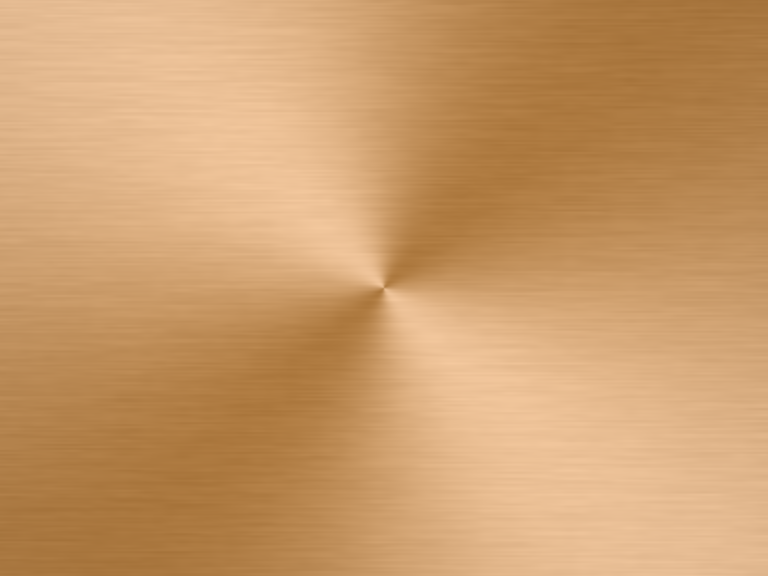
Reproduce this texture procedurally as a WebGL 1 fragment shader.

```glsl
precision highp float;
// Brushed bronze plate with a conical sheen and fine horizontal grain.

uniform vec2 u_resolution;

#define DARK_METAL vec3(0.675, 0.473, 0.247)
#define LIGHT_METAL vec3(0.925, 0.757, 0.592)
#define SHEEN_ANGLE 0.785
#define CENTER_SOFTNESS 0.002
#define GRAIN_ROWS 290.0
#define GRAIN_COLUMNS 9.0
#define GRAIN_STRENGTH 0.055
#define VIGNETTE 0.045

float hash(vec2 cell) {
  return fract(sin(dot(cell, vec2(12.9898, 78.233))) * 43758.545);
}

float valueNoise(vec2 p) {
  vec2 cell = floor(p);
  vec2 f = fract(p);
  f = f * f * (3.0 - 2.0 * f);
  float low = mix(hash(cell), hash(cell + vec2(1.0, 0.0)), f.x);
  float high = mix(hash(cell + vec2(0.0, 1.0)), hash(cell + vec2(1.0, 1.0)), f.x);
  return mix(low, high, f.y);
}

// Long, thin streaks at three scales, centered on zero.
float brushedGrain(vec2 p) {
  vec2 scale = vec2(GRAIN_COLUMNS, GRAIN_ROWS);
  float sum = 0.0;
  float weight = 0.5;
  for (int i = 0; i < 3; i++) {
    float layer = float(i);
    sum += weight * (valueNoise(p * scale + vec2(17.3, 41.7) * layer) - 0.5);
    scale *= vec2(2.3, 0.62);
    weight *= 0.6;
  }
  return sum;
}

// Two bright and two dark lobes around the center: -1 is dark, 1 is bright.
float conicalSheen(vec2 p) {
  float c = cos(2.0 * SHEEN_ANGLE);
  float s = sin(2.0 * SHEEN_ANGLE);
  vec2 doubled = vec2(p.x * p.x - p.y * p.y, 2.0 * p.x * p.y);
  float radiusSquared = dot(p, p) + CENTER_SOFTNESS * CENTER_SOFTNESS;
  return -dot(doubled, vec2(c, s)) / radiusSquared;
}

void main() {
  vec2 p = (gl_FragCoord.xy - 0.5 * u_resolution) / u_resolution.y;

  // Metal tone
  vec3 color = mix(DARK_METAL, LIGHT_METAL, 0.5 + 0.5 * conicalSheen(p));

  // Edge falloff and grain
  color *= 1.01 - VIGNETTE * smoothstep(0.25, 0.9, length(p));
  color += GRAIN_STRENGTH * brushedGrain(p);

  gl_FragColor = vec4(clamp(color, 0.0, 1.0), 1.0);
}
```
